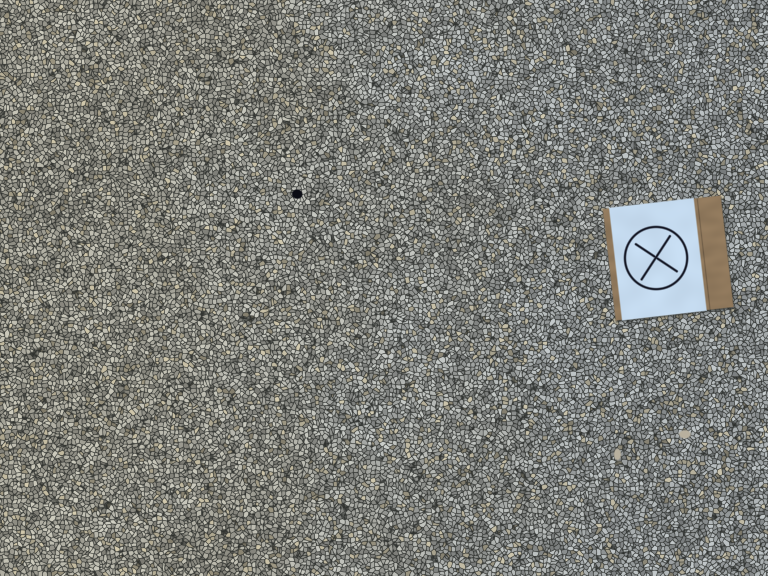
This texture is drawn by a WebGL 1 fragment shader. Its source:

```glsl
precision highp float;
// Grey gravel seen from above, with a marked sheet of paper on cardboard.
// The gravel is a stretched Voronoi pattern, dark in the gaps and tinted per
// stone; the sheet is made of rotated boxes, a ring and two crossed strokes.
uniform vec2 u_resolution;

const float STONES_PER_HEIGHT = 135.0;
const vec3 GAP = vec3(0.145, 0.155, 0.145);
const vec3 WARM = vec3(1.01, 1.0, 0.93);
const vec3 COOL = vec3(0.97, 1.0, 1.01);
const vec3 OCHRE = vec3(1.05, 0.99, 0.82);
const vec3 PAPER = vec3(0.77, 0.855, 0.935);
const vec3 CARDBOARD = vec3(0.56, 0.47, 0.36);
const vec3 INK = vec3(0.07, 0.08, 0.13);
const vec3 PEBBLE = vec3(0.72, 0.69, 0.62);

vec3 hash3(vec2 p) {
  vec3 q = fract(p.xyx * vec3(0.1031, 0.1030, 0.0973));
  q += dot(q, q.yxz + 33.33);
  return fract((q.xxy + q.yzz) * q.zyx);
}

float cornerSlope(vec2 cell, vec2 corner, vec2 f) {
  float angle = 6.2832 * hash3(cell + corner).x;
  return dot(vec2(cos(angle), sin(angle)), f - corner);
}

float gradientNoise(vec2 p) {
  vec2 cell = floor(p);
  vec2 f = fract(p);
  vec2 w = f * f * f * (f * (f * 6.0 - 15.0) + 10.0);
  float low = mix(cornerSlope(cell, vec2(0.0), f), cornerSlope(cell, vec2(1.0, 0.0), f), w.x);
  float high = mix(cornerSlope(cell, vec2(0.0, 1.0), f), cornerSlope(cell, vec2(1.0), f), w.x);
  return mix(low, high, w.y);
}

// Distance functions
float boxDistance(vec2 p, vec2 halfSize) {
  vec2 d = abs(p) - halfSize;
  return length(max(d, 0.0)) + min(max(d.x, d.y), 0.0);
}

float segmentDistance(vec2 p, vec2 a, vec2 b) {
  vec2 ab = b - a;
  return length(p - a - ab * clamp(dot(p - a, ab) / dot(ab, ab), 0.0, 1.0));
}

float cover(float d, float softness) {
  return 1.0 - smoothstep(-softness, softness, d);
}

// Nearest stretched cell is the stone; near-equal distances are the gaps
vec3 gravel(vec2 p) {
  vec2 q = p * STONES_PER_HEIGHT;
  vec2 base = floor(q);
  float nearest = 9.0;
  float second = 9.0;
  vec3 stone = vec3(0.0);
  for (int j = -1; j <= 1; j++) {
    for (int i = -1; i <= 1; i++) {
      vec2 cell = base + vec2(float(i), float(j));
      vec3 h = hash3(cell + 7.0);
      vec2 d = q - cell - h.xy;
      float angle = 6.2832 * fract(h.z * 57.0);
      vec2 axis = vec2(cos(angle), sin(angle));
      d += 0.5 * axis * dot(d, axis);
      float r = length(d);
      if (r < nearest) {
        second = nearest;
        nearest = r;
        stone = h;
      } else {
        second = min(second, r);
      }
    }
  }
  float body = smoothstep(-0.08, 0.42, second - nearest);
  float patches = gradientNoise(p * 4.0) + 0.5 * gradientNoise(p * 13.0);
  float tone = 0.48 + 0.31 * stone.z + 0.04 * patches;
  vec3 tint = mix(WARM, COOL, smoothstep(0.1, 1.2, p.x + 0.3 * patches));
  tint = mix(tint, OCHRE, 0.7 * step(0.88, fract(stone.x * 31.0)));
  return mix(GAP, tone * tint, body);
}

vec3 addPebble(vec3 base, vec2 p, vec2 radii, vec3 color, float px) {
  float d = (length(p / radii) - 1.0) * min(radii.x, radii.y);
  return mix(base, color, cover(d, px));
}

vec3 addSheet(vec3 base, vec2 p, float px) {
  float tilt = 0.115;
  float c = cos(tilt);
  float s = sin(tilt);
  vec2 q = vec2(c * p.x + s * p.y, c * p.y - s * p.x);
  vec2 halfBoard = vec2(0.103, 0.0975);
  // Shadow and cardboard with a fold
  vec3 color = mix(base, GAP, 0.7 * cover(boxDistance(q - vec2(0.001, -0.003), halfBoard), 0.003));
  float fold = cover(abs(q.x - 0.062) - 0.0008, px);
  vec3 board = CARDBOARD * (1.0 + 0.1 * gradientNoise(q * vec2(25.0, 60.0)) - 0.25 * fold);
  color = mix(color, board, cover(boxDistance(q, halfBoard), px));
  // Paper with faint creases
  vec3 paper = PAPER * (1.0 + 0.05 * gradientNoise(q * 22.0));
  color = mix(color, paper, cover(boxDistance(q - vec2(-0.018, 0.0), vec2(0.074, 0.0985)), px));
  // Ring and crossed strokes
  vec2 m = p - vec2(-0.021, 0.0);
  float mark = abs(length(m) - 0.054);
  mark = min(mark, segmentDistance(m, vec2(-0.025, -0.037), vec2(0.024, 0.038)));
  mark = min(mark, segmentDistance(m, vec2(-0.035, 0.024), vec2(0.036, -0.023)));
  return mix(color, INK, cover(mark - 0.0019, px));
}

void main() {
  float px = 1.0 / u_resolution.y;
  vec2 p = gl_FragCoord.xy * px;
  // Average four samples so that the small stones stay smooth
  vec3 color = vec3(0.0);
  for (int k = 0; k < 4; k++) {
    vec2 corner = vec2(mod(float(k), 2.0), floor(float(k) / 2.0)) - 0.5;
    color += 0.25 * gravel(p + 0.5 * px * corner);
  }
  color = addPebble(color, p - vec2(0.516, 0.663), vec2(0.009, 0.008), INK * 0.6, px);
  color = addPebble(color, p - vec2(1.189, 0.246), vec2(0.010, 0.007), PEBBLE, px);
  color = addPebble(color, p - vec2(1.072, 0.211), vec2(0.006, 0.010), PEBBLE, px);
  color = addSheet(color, p - vec2(1.160, 0.552), px);
  gl_FragColor = vec4(color, 1.0);
}
```
